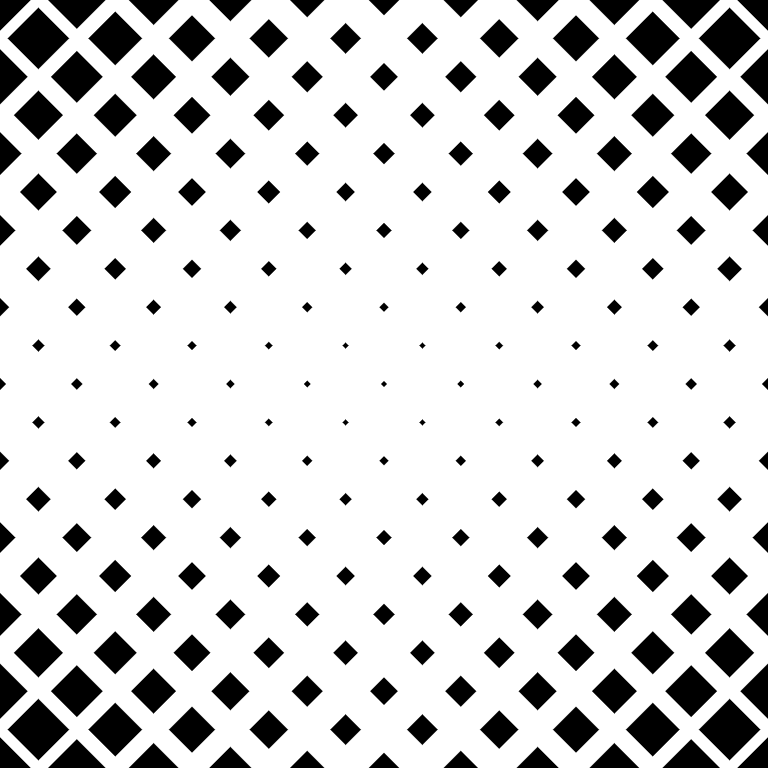
Write a Shadertoy shader that draws this pattern.

```glsl
// Halftone of black diamonds on white, set on a staggered lattice.
// Each diamond grows with its column and row distance from the centre;
// the lattice is a square grid turned by 45 degrees, so one cell is one diamond.

// Half diagonal of the diamond at a lattice site, in canvas units
float diamondRadius(vec2 site) {
    vec2 steps = clamp(abs(site), 1.0, 9.0);
    float rowGrowth = (steps.y + 1.0) / 2.0;
    float columnGrowth = (steps.x + 7.0) / 8.0;
    return 0.004 * rowGrowth * columnGrowth;
}

// Signed distance to a diamond with the given half diagonal
float diamondDistance(vec2 p, float radius) {
    return (abs(p.x) + abs(p.y) - radius) * 0.70711;
}

void mainImage(out vec4 fragColor, in vec2 fragCoord) {
    // Centred position, counted in half-column steps
    vec2 uv = fragCoord / iResolution.xy;
    vec2 p = (uv - 0.5) * 20.0;

    // Nearest site, found in the turned grid and turned back
    vec2 turned = floor(0.5 * vec2(p.x + p.y, p.x - p.y) + 0.5);
    vec2 site = vec2(turned.x + turned.y, turned.x - turned.y);

    // Diamond with an edge smoothed over one pixel
    float d = diamondDistance((p - site) * 0.05, diamondRadius(site));
    float pixel = 1.0 / min(iResolution.x, iResolution.y);
    float paper = clamp(0.5 + d / pixel, 0.0, 1.0);

    fragColor = vec4(vec3(paper), 1.0);
}
```
